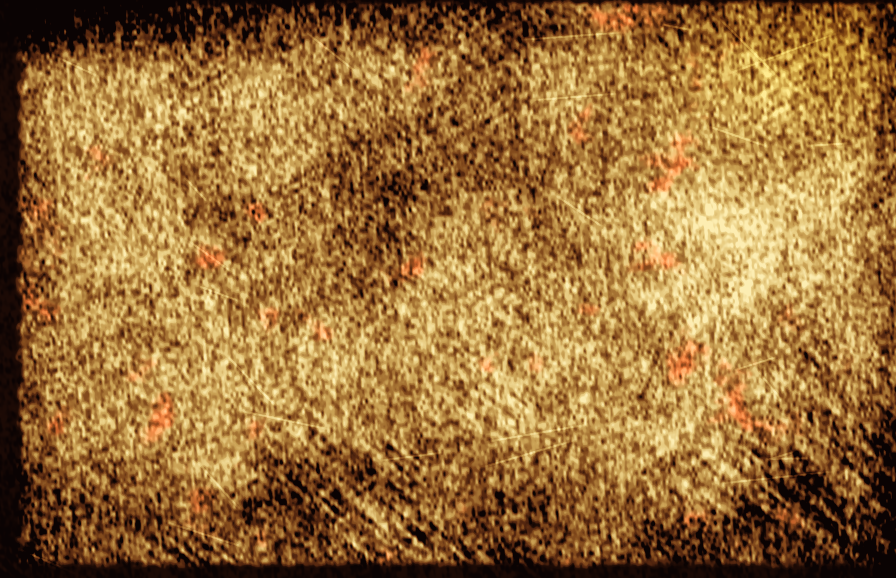
This texture is drawn by a WebGL 1 fragment shader. Its source:

```glsl
precision highp float;
// Aged, scratched parchment: a broad light field with burnt borders and stains,
// roughened by fine fibrous grain and hatched scratches, then coloured by a
// brown to cream ramp with orange flecks and a yellow corner.
uniform vec2 u_resolution;

float hash(vec2 p) {
  return fract(sin(dot(p, vec2(127.1, 311.7))) * 43758.545);
}

float noise(vec2 p) {
  vec2 i = floor(p), f = fract(p);
  f = f * f * (3.0 - 2.0 * f);
  return mix(mix(hash(i), hash(i + vec2(1, 0)), f.x),
             mix(hash(i + vec2(0, 1)), hash(i + vec2(1, 1)), f.x), f.y);
}

float fbm(vec2 p) {
  float sum = 0.0, amp = 0.5;
  for (int i = 0; i < 5; i++) {
    sum += amp * noise(p);
    p = mat2(0.8, 0.6, -0.6, 0.8) * p * 2.03 + 7.3;
    amp *= 0.5;
  }
  return sum / 0.97;
}

vec2 rotate(vec2 p, float a) {
  return vec2(cos(a) * p.x + sin(a) * p.y, cos(a) * p.y - sin(a) * p.x);
}

// Soft elliptical spot, 1 at its centre
float spot(vec2 p, vec2 centre, vec2 size) {
  vec2 d = (p - centre) / size;
  return exp(-dot(d, d));
}

// Large light and dark areas of the sheet
float sheetTone(vec2 uv, vec2 p) {
  float wobble = fbm(p * 5.0) - 0.5;
  vec2 q = uv + 0.12 * wobble;
  float tone = 0.67 + 0.5 * wobble + 0.35 * (fbm(p * 17.0 + 30.0) - 0.5);
  tone += 0.27 * spot(uv, vec2(0.84, 0.59), vec2(0.15, 0.2));
  tone -= 0.3 * spot(q, vec2(0.25, 0.72), vec2(0.04, 0.13));
  tone -= 0.26 * spot(q, vec2(0.42, 0.62), vec2(0.1, 0.11));
  tone -= 0.22 * spot(q, vec2(0.75, 0.42), vec2(0.09, 0.035));
  tone -= 0.27 * (1.0 - smoothstep(0.12, 0.31, q.y));
  tone -= mix(0.5, 0.27, smoothstep(0.5, 0.8, uv.x)) * smoothstep(0.86, 0.99, q.y);
  tone -= 0.4 * spot(uv, vec2(0.08, 1.0), vec2(0.14, 0.09));
  tone -= 0.4 * smoothstep(0.94, 1.01, q.x);
  tone -= 0.25 * spot(uv, vec2(1.0, 0.05), vec2(0.16, 0.2));
  return tone - 0.15 * (1.0 - smoothstep(0.02, 0.09, uv.x));
}

// Pixel-fine speckle drawn out into upright fibres
float grain(vec2 p) {
  vec2 bent = p + 0.006 * vec2(noise(p * 9.0), noise(p * 9.0 + 40.0));
  float g = 0.62 * (noise(rotate(bent, 0.08) * vec2(215.0, 105.0)) - 0.5);
  g += 0.42 * (noise(rotate(bent, 0.5) * vec2(165.0, 120.0) + 50.0) - 0.5);
  return g + 0.26 * (noise(bent * vec2(140.0, 16.0) + 90.0) - 0.5);
}

// Patches of parallel strokes leaning by angle a
float hatch(vec2 p, float a, float seed) {
  float patchMask = smoothstep(0.5, 0.7, noise(p * 6.0 + seed));
  return patchMask * (noise(rotate(p, a) * vec2(14.0, 125.0) + seed) - 0.5);
}

// Single thin bright scratches, scattered at random
float scratches(vec2 p) {
  float sum = 0.0;
  for (int i = 0; i < 26; i++) {
    float k = float(i);
    vec2 start = vec2(1.55 * hash(vec2(k, 1.0)), hash(vec2(k, 2.0)));
    float a = mix(-0.9, 0.5, hash(vec2(k, 3.0)));
    vec2 d = rotate(p - start, a);
    float reach = mix(0.03, 0.12, hash(vec2(k, 4.0)));
    float line = 1.0 - smoothstep(0.0006, 0.0028, abs(d.y));
    sum += line * (1.0 - smoothstep(0.5 * reach, reach, abs(d.x)));
  }
  return min(sum, 1.0);
}

vec3 parchment(float t) {
  vec3 c = mix(vec3(0.04, 0.01, 0.01), vec3(0.11, 0.04, 0.02), smoothstep(0.0, 0.06, t));
  c = mix(c, vec3(0.33, 0.15, 0.06), smoothstep(0.06, 0.21, t));
  c = mix(c, vec3(0.51, 0.29, 0.11), smoothstep(0.21, 0.38, t));
  c = mix(c, vec3(0.65, 0.45, 0.20), smoothstep(0.38, 0.55, t));
  c = mix(c, vec3(0.79, 0.63, 0.33), smoothstep(0.55, 0.74, t));
  c = mix(c, vec3(0.91, 0.80, 0.51), smoothstep(0.74, 0.94, t));
  return mix(c, vec3(0.99, 0.93, 0.70), smoothstep(0.94, 1.2, t));
}

void main() {
  vec2 uv = gl_FragCoord.xy / u_resolution;
  vec2 p = gl_FragCoord.xy / u_resolution.y;
  float low = 1.0 - smoothstep(0.2, 0.4, uv.y);
  float corner = spot(uv, vec2(0.95, 0.97), vec2(0.2, 0.2));

  float tone = sheetTone(uv, p) + grain(p);
  tone += (0.3 + 0.4 * low) * hatch(p, -0.7, 11.0);
  tone += (0.3 + 0.4 * corner) * hatch(p, 0.55, 23.0);
  tone += 0.2 * scratches(p);

  // Burnt frame: wide at the left and bottom, thin at the top
  float ragged = 0.008 * (noise(p * 60.0) - 0.5);
  float frame = smoothstep(0.018, 0.03, uv.x + ragged) * smoothstep(0.016, 0.034, uv.y + ragged);
  frame *= 1.0 - smoothstep(0.988, 1.0, uv.y + ragged);
  tone *= mix(0.08, 1.0, frame);

  vec3 colour = parchment(tone);
  float fleck = smoothstep(0.66, 0.82, fbm(p * 11.0 + 60.0)) * smoothstep(0.25, 0.6, tone);
  colour = mix(colour, colour * vec3(1.15, 0.84, 0.8) + vec3(0.04, 0.0, 0.0), fleck);
  colour *= mix(vec3(1.0), vec3(1.02, 0.98, 0.6), 0.8 * corner);
  gl_FragColor = vec4(clamp(colour, 0.0, 1.0), 1.0);
}
```
